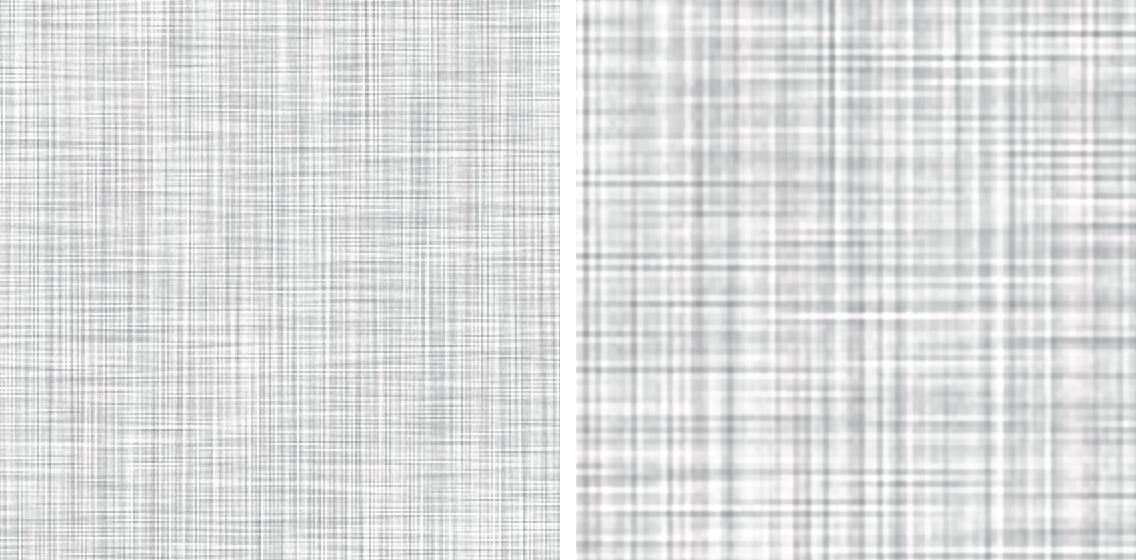
Left: the whole. Right: its middle third, enlarged.
Write a Shadertoy shader that draws this texture.

```glsl
// Pale grey woven linen: fine vertical and horizontal threads, crossed and summed.
// Each thread is a 1D noise along its length with its own random phase; hair-fine
// threads contrast with their neighbours, over weak broader ones and faint clouds.

const float MEAN_TONE = 0.869;
const vec3 COOL_TINT = vec3(-0.010, 0.002, 0.004);
const vec3 WARM_TINT = vec3(0.005, -0.004, -0.002);

float hash(vec2 p, float seed) {
    vec3 q = fract(vec3(p.xyx + seed * 17.31) * vec3(0.1031, 0.1030, 0.0973));
    q += dot(q, q.yzx + 33.33);
    return fract((q.x + q.y) * q.z);
}

// Brightness along one thread, in -0.5..0.5
float threadTone(float id, float along, float seed) {
    float s = along + 40.0 * hash(vec2(id, 3.0), seed);
    float cell = floor(s);
    float a = hash(vec2(id, cell), seed);
    float b = hash(vec2(id, cell + 1.0), seed);
    return mix(a, b, smoothstep(0.0, 1.0, s - cell)) - 0.5;
}

// Neighbouring threads blended softly: p.x runs across them, p.y along them
float threads(vec2 p, float count, float runs, float seed) {
    float across = p.x * count;
    float id = floor(across);
    float a = threadTone(id, p.y * runs, seed);
    float b = threadTone(id + 1.0, p.y * runs, seed);
    return mix(a, b, smoothstep(0.15, 0.85, across - id));
}

// Threads set off against the next one, which evens out the broad tone
float contrastThreads(vec2 p, float count, float runs, float seed) {
    vec2 next = p + vec2(1.0 / count, 0.0);
    return threads(p, count, runs, seed) - 0.42 * threads(next, count, runs, seed);
}

// Fine, medium and broad threads of one direction
float weave(vec2 p, float runs, float seed) {
    float fine = contrastThreads(p, 280.0, runs, seed);
    float medium = contrastThreads(p, 130.0, runs * 0.8, seed + 1.0);
    float broad = threads(p, 38.0, runs * 0.6, seed + 2.0);
    return 0.61 * fine + 0.22 * medium + 0.05 * broad;
}

void mainImage(out vec4 fragColor, in vec2 fragCoord) {
    vec2 uv = fragCoord / iResolution.y;

    // Long warp threads run upward, shorter weft threads run sideways
    float warp = weave(uv, 4.0, 1.0);
    float weft = weave(uv.yx, 10.0, 5.0);

    // Flecks where threads cross, and slow drifts of tone
    float fleck = threads(uv, 256.0, 200.0, 15.0);
    float cloud = threads(uv, 9.0, 7.0, 9.0);
    float tone = MEAN_TONE + 0.34 * warp + 0.31 * weft + 0.06 * fleck + 0.025 * cloud;

    // Compress highlights gently towards white
    float over = max(tone - 0.92, 0.0);
    tone -= over * over * 3.0;

    // Dark threads lean cool, scattered streaks lean warm
    float shade = smoothstep(0.95, 0.72, tone);
    float warmth = smoothstep(0.0, 0.35, threads(uv, 60.0, 4.0, 12.0));
    vec3 color = vec3(tone) + COOL_TINT * shade + WARM_TINT * warmth;

    fragColor = vec4(clamp(color, 0.0, 1.0), 1.0);
}
```
